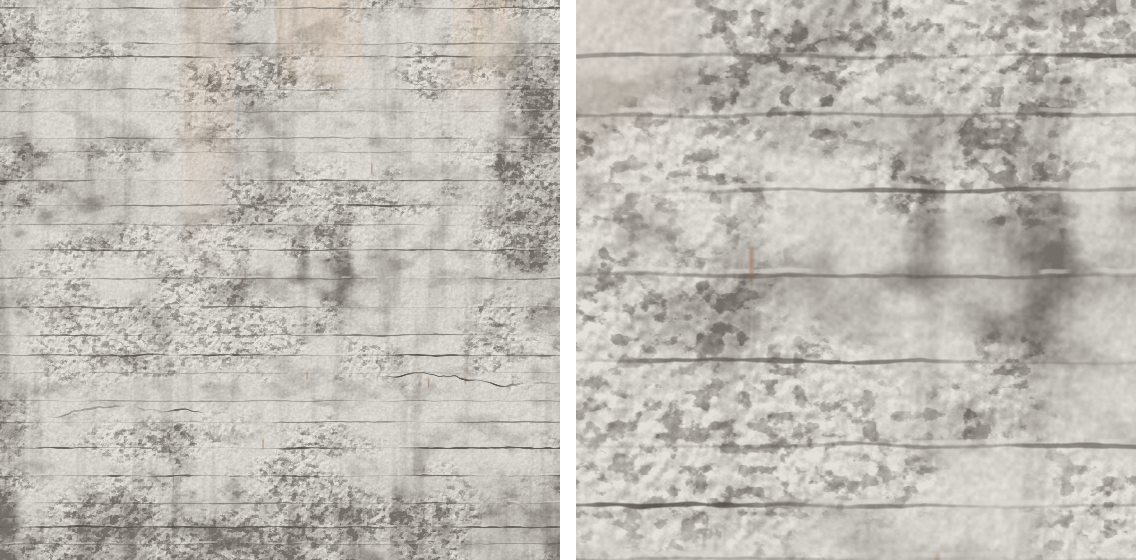
Left: the whole. Right: its middle third, enlarged.
Write a three.js fragment shader that draws this texture.

```glsl
// Weathered board-formed concrete: 23 jittered horizontal board seams cross a
// pale, grainy wall. Layered value noise adds pits, relief and dirt; soft boxes
// place the large stains, and loops scatter the seams and rust marks.
varying vec2 vUv;

const float BOARDS = 23.0;
const float RUST_MARKS = 7.0;
const vec3 PALE = vec3(0.875, 0.860, 0.838);
const vec3 GRIME = vec3(0.41, 0.39, 0.36);
const vec3 SEAM = vec3(0.30, 0.28, 0.25);
const vec3 SAND = vec3(0.87, 0.81, 0.74);
const vec3 RUST = vec3(0.57, 0.40, 0.27);

float hash(vec2 p) {
  vec3 q = fract(p.xyx * 0.1031);
  q += dot(q, q.yzx + 33.33);
  return fract((q.x + q.y) * q.z);
}

float noise(vec2 p) {
  vec2 i = floor(p), f = fract(p);
  f = f * f * (3.0 - 2.0 * f);
  return mix(mix(hash(i), hash(i + vec2(1.0, 0.0)), f.x),
             mix(hash(i + vec2(0.0, 1.0)), hash(i + 1.0), f.x), f.y);
}

float fbm(vec2 p) {
  float sum = 0.0, amp = 0.533;
  for (int i = 0; i < 4; i++) {
    sum += amp * noise(p);
    p = p * 2.03 + 17.3;
    amp *= 0.5;
  }
  return sum;
}

// Soft-edged box from lo to hi
float stain(vec2 p, vec2 lo, vec2 hi, vec2 soft) {
  vec2 s = smoothstep(lo - soft, lo + soft, p) * (1.0 - smoothstep(hi - soft, hi + soft, p));
  return s.x * s.y;
}

// x: dark groove, y: pale lip, z: dirt halo, w: index of the board below
vec4 seams(vec2 p) {
  vec4 s = vec4(0.0);
  for (float i = 0.0; i < BOARDS; i++) {
    float y = (i + 0.5 + 0.6 * (hash(vec2(i, 3.0)) - 0.5)) / BOARDS;
    float d = p.y - y - 0.005 * (fbm(vec2(p.x * 22.0, i * 9.1)) - 0.5);
    float broken = smoothstep(0.30, 0.66, fbm(vec2(p.x * 9.0, i * 5.7 + 2.0)));
    float depth = mix(0.25, 1.0, hash(vec2(i, 8.0))) * (0.15 + 0.85 * broken);
    float width = 0.0016 * noise(vec2(p.x * 95.0, i * 3.3)) * depth;
    s.x = max(s.x, depth * (1.0 - smoothstep(width, width + 0.0014, abs(d))));
    s.y = max(s.y, (1.0 - smoothstep(0.0006, 0.002, abs(d - 0.003)))
              * smoothstep(0.5, 0.8, noise(vec2(p.x * 60.0, i * 4.1))));
    s.z += depth * exp(-abs(d) * 190.0);
    s.w += step(0.0, d);
  }
  return s;
}

// Wandering crack along x between x0 and x1
float crack(vec2 p, float x0, float x1, float y, float seed) {
  float d = abs(p.y - y - 0.05 * (fbm(vec2(p.x * 13.0, seed)) - 0.5));
  float width = 0.0012 * noise(vec2(p.x * 60.0, seed));
  float ends = smoothstep(x0, x0 + 0.04, p.x) * (1.0 - smoothstep(x1 - 0.04, x1, p.x));
  return ends * noise(vec2(p.x * 35.0, seed + 5.0)) * (1.0 - smoothstep(width, width + 0.0016, d));
}

float rustMarks(vec2 p) {
  float sum = 0.0;
  for (float i = 0.0; i < RUST_MARKS; i++) {
    vec2 d = p - vec2(hash(vec2(i, 21.0)), mix(0.2, 0.9, hash(vec2(i, 34.0))));
    float drop = mix(0.004, 0.018, hash(vec2(i, 55.0)));
    sum += stain(d, vec2(-0.001, -drop), vec2(0.001, 0.002), vec2(0.002, 0.004));
  }
  return min(sum, 1.0);
}

// Large ragged stains: damp columns, left edge and splashed base
float dirtMap(vec2 p) {
  vec2 q = p + 0.12 * (vec2(fbm(p * vec2(30.0, 6.0)), fbm(p * vec2(19.0, 11.0) + 7.0)) - 0.5);
  float d = 0.42 * stain(q, vec2(0.875, 0.46), vec2(1.2, 0.89), vec2(0.025, 0.09));
  d += 0.34 * stain(q, vec2(0.38, 0.63), vec2(0.50, 0.98), vec2(0.05, 0.08));
  d += 0.28 * stain(q, vec2(0.02, 0.60), vec2(0.27, 0.73), vec2(0.05, 0.04));
  d += 0.30 * stain(q, vec2(0.56, 0.44), vec2(0.61, 0.63), vec2(0.02, 0.05));
  d += 0.20 * stain(q, vec2(0.38, 0.46), vec2(0.75, 0.52), vec2(0.06, 0.02));
  d += 0.28 * (1.0 - smoothstep(0.0, 0.07, q.x));
  d += 0.40 * (1.0 - smoothstep(0.02, 0.15, q.y - 0.05 * p.x));
  return d;
}

void main() {
  vec2 p = vUv;
  vec4 seam = seams(p);
  float dirt = dirtMap(p);
  float mottle = fbm(p * vec2(24.0, 36.0) + 4.0);
  float drips = fbm(p * vec2(48.0, 4.0) + 11.0);
  float rough = smoothstep(0.40, 0.70, fbm(p * vec2(9.0, 14.0) + 31.0) + 0.3 * dirt);

  // Relief lit from above, small dark pits and fine sand grain
  vec2 bumps = p * 170.0;
  float relief = fbm(bumps) - fbm(bumps + vec2(-0.3, 0.5));
  float pits = smoothstep(0.58, 0.74, fbm(p * vec2(120.0, 155.0) + 50.0) + 0.08 * rough);
  float grain = noise(p * 430.0) + noise(p * 270.0 + 9.0) - 1.0;

  // Dirt depth, from pale cement to grime
  float tone = 0.065 + dirt * mix(0.3, 1.1, smoothstep(0.28, 0.72, 0.6 * mottle + 0.4 * drips));
  tone += 0.20 * smoothstep(0.48, 0.78, mottle) + 0.12 * smoothstep(0.52, 0.75, drips);
  tone += 0.04 * (hash(vec2(seam.w, 71.0)) - 0.5) + 0.16 * seam.z * mottle;
  tone += 0.40 * pits * (0.1 + rough) - relief * (0.15 + 0.55 * rough) + 0.10 * grain;
  vec3 color = mix(PALE, GRIME, clamp(tone, -0.04, 0.9));

  // Warm mineral wash from the top
  vec2 w = p + 0.14 * (vec2(drips, mottle) - 0.5);
  float wash = stain(w, vec2(0.33, 0.66), vec2(0.38, 1.2), vec2(0.04, 0.16))
             + stain(w, vec2(0.51, 0.87), vec2(0.62, 1.2), vec2(0.03, 0.05))
             + stain(w, vec2(0.80, 0.86), vec2(0.91, 1.2), vec2(0.04, 0.10));
  color = mix(color, color * SAND / PALE, 0.65 * min(wash, 1.0));

  // Seams, lips, cracks and rust
  color = mix(color, PALE, 0.5 * seam.y);
  color = mix(color, SEAM, 0.85 * seam.x);
  float cracks = max(crack(p, 0.66, 1.05, 0.32, 2.0), crack(p, 0.08, 0.42, 0.26, 6.0));
  cracks = max(cracks, 0.5 * crack(p.yx, 0.11, 0.28, 0.31, 13.0));
  color = mix(color, SEAM, cracks);
  color = mix(color, RUST, 0.6 * rustMarks(p));
  gl_FragColor = vec4(color, 1.0);
}
```
